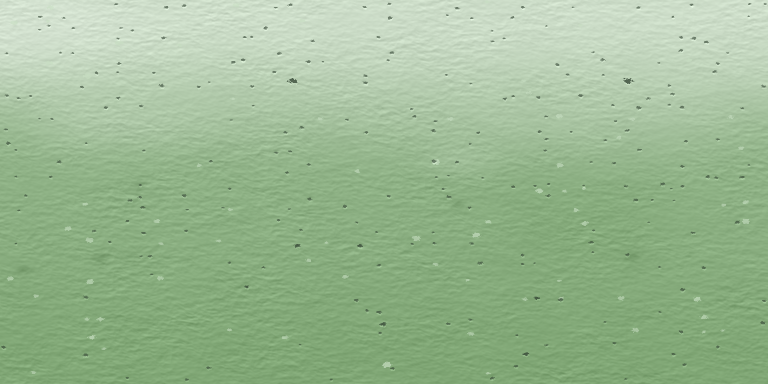
Write a Shadertoy shader that draws this texture.

```glsl
const vec3 PALE = vec3(0.80, 0.865, 0.785);
const vec3 SAGE = vec3(0.555, 0.693, 0.52);
const vec3 MOSS = vec3(0.50, 0.652, 0.458);
const vec3 PIT_TINT = vec3(0.21, 0.28, 0.21);
const vec3 FLAKE_TINT = vec3(0.78, 0.87, 0.76);

// Main pits and paint flakes: centre, radius
const vec3 PITS[8] = vec3[](
    vec3(0.763, 0.789, 0.011), vec3(1.635, 0.789, 0.011),
    vec3(0.773, 0.360, 0.008), vec3(0.938, 0.360, 0.006),
    vec3(0.997, 0.156, 0.007), vec3(1.398, 0.224, 0.006),
    vec3(1.370, 0.078, 0.007), vec3(0.643, 0.253, 0.006));
const vec3 FLAKES[6] = vec3[](
    vec3(1.406, 0.503, 0.009), vec3(1.240, 0.388, 0.010),
    vec3(1.815, 0.221, 0.010), vec3(0.240, 0.122, 0.009),
    vec3(1.010, 0.050, 0.011), vec3(1.135, 0.578, 0.010));
const vec3 SMUDGES[5] = vec3[](
    vec3(1.193, 0.469, 0.016), vec3(0.260, 0.330, 0.018),
    vec3(1.646, 0.330, 0.018), vec3(0.060, 0.297, 0.016),
    vec3(0.360, 0.520, 0.014));

vec2 hash22(vec2 cell) {
    vec3 a = fract(cell.xyx * vec3(0.1031, 0.1030, 0.0973));
    a += dot(a, a.yzx + 33.33);
    return fract((a.xx + a.yz) * a.zy);
}

// Distance to the nearest scattered point
float cellular(vec2 p) {
    vec2 cell = floor(p), f = fract(p);
    float nearest = 2.0;
    for (int j = -1; j <= 1; j++)
        for (int i = -1; i <= 1; i++) {
            vec2 o = vec2(i, j);
            vec2 d = o + hash22(cell + o) - f;
            nearest = min(nearest, dot(d, d));
        }
    return sqrt(nearest);
}

float layeredSines(vec2 p) {
    float sum = 0.0, gain = 0.5;
    for (int i = 0; i < 4; i++) {
        sum += gain * sin(p.x + 1.7 * sin(p.y)) * cos(p.y + 1.3 * sin(p.x * 0.7));
        p = mat2(1.5, 0.9, -0.9, 1.5) * p + 2.3;
        gain *= 0.55;
    }
    return sum;
}

float glow(vec2 p, vec2 centre, vec2 size) {
    vec2 d = (p - centre) / size;
    return exp(-dot(d, d));
}

// Wavy, horizontally stretched plaster
float plasterHeight(vec2 p) {
    vec2 q = p + 0.006 * vec2(layeredSines(p * 30.0), layeredSines(p * 24.0 + 5.0));
    return 0.55 * cellular(q * vec2(24.0, 62.0))
         + 0.40 * cellular(q * vec2(58.0, 112.0) + 17.0)
         + 0.25 * layeredSines(q * vec2(45.0, 130.0));
}

float spot(vec2 p, vec2 centre, float radius, float edge) {
    vec2 d = (p - centre) * vec2(0.75, 1.25);
    float ragged = radius * (0.75 + 0.5 * layeredSines(p * 320.0));
    return 1.0 - smoothstep(ragged - edge, ragged + edge, length(d));
}

// Sparse random chips, one at most in each grid cell
float scatteredSpots(vec2 p, float scale, float density, float edge) {
    vec2 cell = floor(p * scale);
    vec2 place = hash22(cell + 41.0);
    vec2 pick = hash22(cell + 113.0);
    vec2 centre = (cell + 0.25 + 0.5 * place) / scale;
    return step(pick.x, density) * spot(p, centre, mix(0.10, 0.20, pick.y) / scale, edge);
}

// Pale wash above, deepening green below
vec3 paintColour(vec2 p) {
    float y = p.y + 0.018 * layeredSines(p * vec2(3.0, 6.0));
    float wash = smoothstep(0.49, 0.98, y);
    wash += 0.16 * glow(p, vec2(0.32, 0.67), vec2(0.22, 0.06));
    wash += 0.15 * glow(p, vec2(1.19, 0.58), vec2(0.10, 0.045));
    wash += 0.10 * glow(p, vec2(1.45, 0.67), vec2(0.35, 0.08));
    wash += 0.18 * glow(p, vec2(0.05, 0.90), vec2(0.30, 0.12));
    wash -= 0.12 * glow(p, vec2(0.0, 0.66), vec2(0.12, 0.09));
    wash -= 0.10 * glow(p, vec2(2.0, 0.66), vec2(0.16, 0.10));
    float depth = smoothstep(0.58, 0.0, y);
    depth += 0.45 * glow(p, vec2(1.52, 0.43), vec2(0.25, 0.14));
    return mix(mix(SAGE, MOSS, depth), PALE, clamp(wash, 0.0, 1.1));
}

void mainImage(out vec4 fragColor, in vec2 fragCoord) {
    vec2 p = fragCoord / iResolution.y;
    float edge = 0.75 / iResolution.y;
    vec3 colour = paintColour(p);

    // Relief lit from above
    vec2 slope = vec2(-0.0008, 0.0022);
    float relief = plasterHeight(p - slope) - plasterHeight(p + slope);
    float wear = 0.8 + 0.5 * layeredSines(p * vec2(9.0, 17.0));
    colour += 0.14 * wear * clamp(relief, -0.7, 0.7);
    colour += 0.012 * layeredSines(p * vec2(14.0, 38.0));

    // Soft stains, bright flakes, then pits with a lit lower rim
    for (int i = 0; i < 5; i++)
        colour -= 0.055 * glow(p, SMUDGES[i].xy, SMUDGES[i].z * vec2(1.1, 0.8));
    float flake = 0.6 * scatteredSpots(p + 0.37, 21.0, 0.07, edge);
    for (int i = 0; i < 6; i++)
        flake = max(flake, 0.7 * spot(p, FLAKES[i].xy, FLAKES[i].z, edge));
    colour = mix(colour, FLAKE_TINT, flake);

    vec2 rimShift = vec2(-0.001, 0.004);
    float density = 0.05 + 0.08 * smoothstep(0.2, 0.7, p.y);
    float pit = 0.65 * scatteredSpots(p, 34.0, density, edge);
    float rim = scatteredSpots(p + rimShift, 34.0, density, edge);
    for (int i = 0; i < 8; i++) {
        pit = max(pit, 0.8 * spot(p, PITS[i].xy, PITS[i].z, edge));
        rim = max(rim, spot(p + rimShift, PITS[i].xy, PITS[i].z, edge));
    }
    colour = mix(colour + 0.08 * rim, PIT_TINT, pit);
    fragColor = vec4(clamp(colour, 0.0, 1.0), 1.0);
}
```
